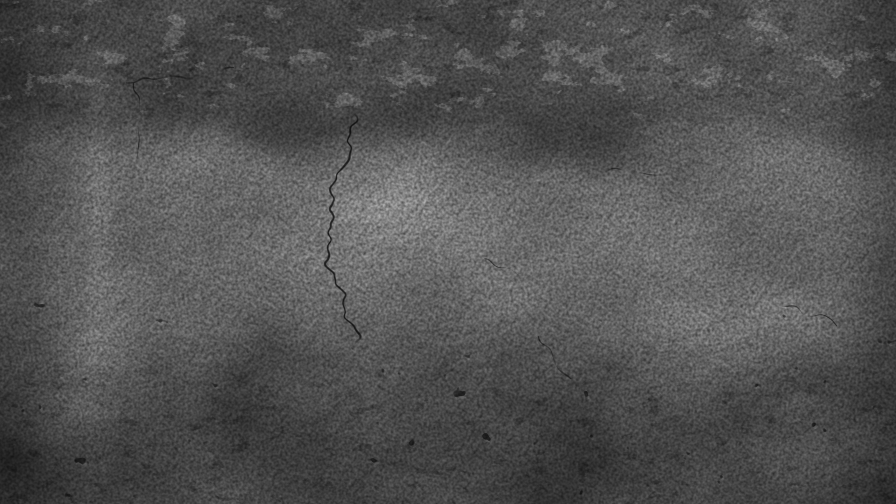
A Shadertoy shader for this texture:

```glsl
// Weathered dark plaster wall: a pale worn band between stained upper and lower
// zones, with flaking paint, chips, cracks and sharp grain. Gradient noise sets
// the tone, thresholded noise the damage, and distance functions the cracks.

const float BAND_TONE    = 0.405;  // pale middle of the wall
const float BOTTOM_TONE  = 0.255;  // damp lower zone
const float STAIN_DEPTH  = 0.135;  // dark paint at the top
const float CLOUD_AMOUNT = 0.085;
const float GRAIN_AMOUNT = 0.36;
const float RELIEF_AMOUNT = 0.16;
const float FLAKE_LIGHT  = 0.10;
const float CHIP_DARK    = 0.55;
const float CRACK_WIDTH  = 0.0016;
const float HAIR_WIDTH   = 0.0008;
const vec2  LIGHT_STEP   = vec2(-0.003, 0.005);
const mat2  TURN         = mat2(0.8, 0.6, -0.6, 0.8);

// Hairline cracks as start and end points
const vec4 HAIRLINES[6] = vec4[6](
    vec4(0.25, 0.84, 0.46, 0.86), vec4(0.27, 0.84, 0.27, 0.69),
    vec4(1.19, 0.66, 1.42, 0.648), vec4(0.96, 0.485, 1.03, 0.455),
    vec4(1.07, 0.33, 1.13, 0.25), vec4(1.54, 0.40, 1.66, 0.36));

vec2 gradientAt(vec2 cell) {
    vec3 h = fract(cell.xyx * vec3(0.1031, 0.1030, 0.0973));
    h += dot(h, h.yzx + 33.33);
    float angle = 6.2832 * fract((h.x + h.y) * h.z);
    return vec2(cos(angle), sin(angle));
}

float noise(vec2 p) {
    vec2 i = floor(p), f = p - i;
    vec2 u = f * f * f * (f * (f * 6.0 - 15.0) + 10.0);
    vec2 e = vec2(1.0, 0.0);
    float low  = mix(dot(gradientAt(i), f), dot(gradientAt(i + e), f - e), u.x);
    float high = mix(dot(gradientAt(i + e.yx), f - e.yx),
                     dot(gradientAt(i + 1.0), f - 1.0), u.x);
    return mix(low, high, u.y);
}

float fbm(vec2 p) {
    float sum = 0.0, amp = 1.0;
    for (int i = 0; i < 5; i++) {
        sum += amp * noise(p);
        p = TURN * p * 2.03 + 17.3;
        amp *= 0.55;
    }
    return sum;
}

float glow(vec2 p, vec2 centre, vec2 size) {
    vec2 q = (p - centre) / size;
    return exp(-dot(q, q));
}

// Broad light and stains over the wall
float wallTone(vec2 p, float width) {
    float edge = p.y + 0.10 * fbm(p * 3.0 + 4.0);
    float tone = mix(BOTTOM_TONE, BAND_TONE, smoothstep(0.10, 0.46, edge));
    float side = mix(1.0, 0.55, smoothstep(1.1, 1.4, p.x));
    tone -= STAIN_DEPTH * side * smoothstep(0.64, 0.80, edge);
    tone += 0.08 * glow(p, vec2(0.80, 0.60), vec2(0.17, 0.09));
    tone += 0.05 * glow(p, vec2(0.197, 0.58), vec2(0.025, 0.36));
    tone += 0.05 * glow(p, vec2(1.48, 0.32), vec2(0.20, 0.10));
    tone += CLOUD_AMOUNT * fbm(p * vec2(3.2, 5.0) + 21.0);
    float rim = min(p.x, width - p.x) + 0.05 * noise(p * 5.0);
    return tone * mix(0.68, 1.0, smoothstep(-0.02, 0.20, rim));
}

// Pale remains of paint, gathered in the upper zone
float flakes(vec2 p) {
    float zone = smoothstep(0.68, 0.86, p.y) * 0.18
               + 0.32 * glow(p, vec2(1.05, 0.90), vec2(0.14, 0.06))
               + 0.28 * glow(p, vec2(0.71, 0.80), vec2(0.09, 0.025));
    float n = fbm(p * vec2(13.0, 22.0) + 5.0) + 0.25 * noise(p * 75.0);
    return smoothstep(0.46, 0.62, n + zone) * smoothstep(0.02, 0.14, zone);
}

// Flat, ragged chips in the lower half
float chips(vec2 p) {
    float gate = smoothstep(0.36, 0.52, p.y) * 0.5 - 0.18 * noise(p * 4.0 + 9.0);
    float n = noise(p * vec2(15.0, 29.0) + 2.0) + 0.5 * noise(TURN * p * 46.0)
            + 0.3 * noise(p * 95.0);
    return smoothstep(0.60, 0.74, n - gate);
}

float crackPath(float y) {
    return 0.655 + 0.045 * smoothstep(0.63, 0.69, y)
         + 0.045 * (1.0 - smoothstep(0.33, 0.52, y))
         + 0.024 * noise(vec2(y * 16.0, 3.3)) + 0.016 * noise(vec2(y * 47.0, 8.4));
}

float line(float d, float halfWidth, float aa) {
    return 1.0 - smoothstep(max(halfWidth - aa, 0.0), halfWidth + aa, d);
}

float cracks(vec2 p, float aa) {
    float slope = (crackPath(p.y + 0.002) - crackPath(p.y - 0.002)) / 0.004;
    float d = abs(p.x - crackPath(p.y)) / sqrt(1.0 + slope * slope);
    float ends = smoothstep(0.31, 0.34, p.y) * (1.0 - smoothstep(0.75, 0.79, p.y));
    float mark = 0.72 * ends * line(d, CRACK_WIDTH * (1.0 + noise(p * 30.0)), aa);
    vec2 q = p + 0.016 * vec2(noise(p * 24.0), noise(p * 24.0 + 7.5));
    float broken = 0.5 * smoothstep(-0.35, 0.15, noise(p * 19.0 + 3.0));
    for (int i = 0; i < 6; i++) {
        vec2 a = HAIRLINES[i].xy, ab = HAIRLINES[i].zw - a;
        float t = clamp(dot(q - a, ab) / dot(ab, ab), 0.0, 1.0);
        mark = max(mark, broken * line(length(q - a - ab * t), HAIR_WIDTH, aa));
    }
    return mark;
}

void mainImage(out vec4 fragColor, in vec2 fragCoord) {
    vec2 p = fragCoord / iResolution.y;
    float aa = 0.8 / iResolution.y;
    float tone = wallTone(p, iResolution.x / iResolution.y);

    // Flaked paint and pitted stains
    tone += FLAKE_LIGHT * flakes(p);
    float pits = smoothstep(0.25, 0.60, fbm(p * vec2(22.0, 40.0) + 31.0));
    tone *= 1.0 - 0.22 * pits * smoothstep(0.12, 0.35, abs(p.y - 0.52));

    // Plaster relief and grain
    float relief = fbm(p * 38.0) - fbm((p + LIGHT_STEP) * 38.0);
    float grain = noise(TURN * p * 148.0) + 0.8 * noise(p * TURN * 207.0 + 50.0);
    tone *= 1.0 + RELIEF_AMOUNT * relief + GRAIN_AMOUNT * grain;

    // Chips with a lit lower rim, then cracks
    float chip = chips(p);
    float lip = max(chips(p + LIGHT_STEP) - chip, 0.0);
    tone *= (1.0 - CHIP_DARK * chip) * (1.0 + 0.22 * lip);
    tone *= 1.0 - cracks(p, aa);

    fragColor = vec4(vec3(clamp(tone, 0.0, 1.0)), 1.0);
}
```
